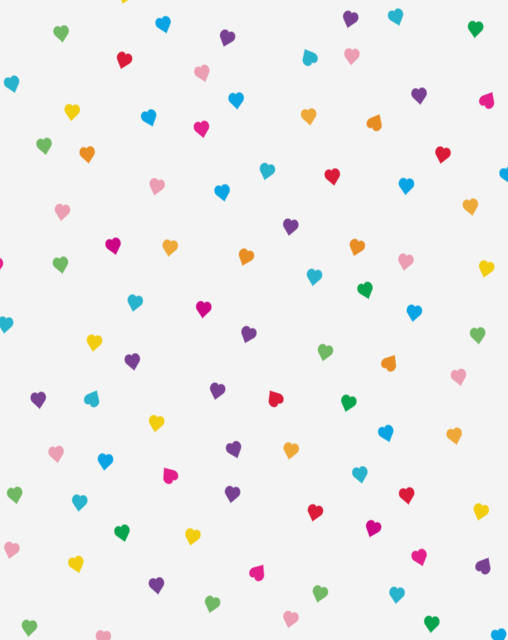
Give the GLSL for this pattern, as a Shadertoy shader.

```glsl
#define CELL vec2(0.102, 0.088)         // grid spacing, in canvas heights
#define HEART_SIZE vec2(0.0200, 0.0238) // width and height scale
#define JITTER 0.46                     // scatter inside a cell
#define GRID_TURN 0.27                  // slant of the hidden grid
#define TILT_MIN 0.08
#define TILT_MAX 0.36
#define FLIP_SHARE 0.10                 // hearts pointing upwards
#define FLIP_ANGLE 2.35
#define SOFTNESS 0.0005
#define BACKGROUND vec3(0.957)

const int COLOR_COUNT = 13;
const vec3 PALETTE[COLOR_COUNT] = vec3[COLOR_COUNT](
    vec3(0.44, 0.72, 0.39),  // leaf
    vec3(0.47, 0.25, 0.57),  // purple
    vec3(0.91, 0.55, 0.14),  // orange
    vec3(0.16, 0.70, 0.80),  // cyan
    vec3(0.85, 0.10, 0.22),  // red
    vec3(0.92, 0.62, 0.70),  // pink
    vec3(0.03, 0.64, 0.30),  // green
    vec3(0.95, 0.80, 0.06),  // yellow
    vec3(0.80, 0.02, 0.53),  // magenta
    vec3(0.04, 0.64, 0.89),  // blue
    vec3(0.47, 0.25, 0.57),  // purple
    vec3(0.93, 0.66, 0.22),  // amber
    vec3(0.89, 0.12, 0.55)); // hot pink

vec3 hash3(vec2 p) {
    vec3 q = fract(p.xyx * vec3(0.1031, 0.1030, 0.0973));
    q += dot(q, q.yxz + 33.33);
    return fract((q.xxy + q.yzz) * q.zyx);
}

mat2 rotation(float angle) {
    float c = cos(angle), s = sin(angle);
    return mat2(c, s, -s, c);
}

// Signed distance to a heart with its tip at the origin
float heartDistance(vec2 p) {
    p.x = abs(p.x);
    if (p.x + p.y > 1.0) return length(p - vec2(0.25, 0.75)) - sqrt(2.0) / 4.0;
    vec2 toNotch = p - vec2(0.0, 1.0);
    vec2 toSide = p - 0.5 * max(p.x + p.y, 0.0);
    return sqrt(min(dot(toNotch, toNotch), dot(toSide, toSide))) * sign(p.x - p.y);
}

float heartAngle(vec3 rnd) {
    float side = rnd.x < 0.5 ? -1.0 : 1.0;
    float tilt = mix(TILT_MIN, TILT_MAX, rnd.y);
    return side * (rnd.z < FLIP_SHARE ? FLIP_ANGLE + tilt : tilt);
}

// Neighbouring cells always get different colours
vec3 heartColor(vec2 cell, float rnd) {
    float index = mod(3.0 * cell.x + 7.0 * cell.y + floor(3.0 * rnd), float(COLOR_COUNT));
    return PALETTE[int(index + 0.5) % COLOR_COUNT];
}

void mainImage(out vec4 fragColor, in vec2 fragCoord) {
    vec2 uv = fragCoord / iResolution.y;
    mat2 turn = rotation(GRID_TURN);
    vec2 gridPos = turn * uv / CELL;
    float edge = 0.6 / iResolution.y + SOFTNESS;
    vec3 color = BACKGROUND;

    // Staggered rows of scattered hearts
    for (int j = -1; j <= 1; j++) {
        float row = floor(gridPos.y) + float(j);
        float shift = 0.5 * mod(row, 2.0);
        for (int i = -1; i <= 1; i++) {
            vec2 cell = vec2(floor(gridPos.x - shift) + float(i), row);
            vec3 place = hash3(cell + 51.7);
            vec3 pose = hash3(cell + 118.3);
            vec2 center = cell + vec2(shift, 0.0) + 0.5 + JITTER * (place.xy - 0.5);
            vec2 offset = (gridPos - center) * CELL * turn;
            vec2 local = rotation(heartAngle(pose)) * offset / HEART_SIZE;
            float d = heartDistance(local + vec2(0.0, 0.55)) * HEART_SIZE.x;
            color = mix(color, heartColor(cell, place.z), 1.0 - smoothstep(-edge, edge, d));
        }
    }
    fragColor = vec4(color, 1.0);
}
```
